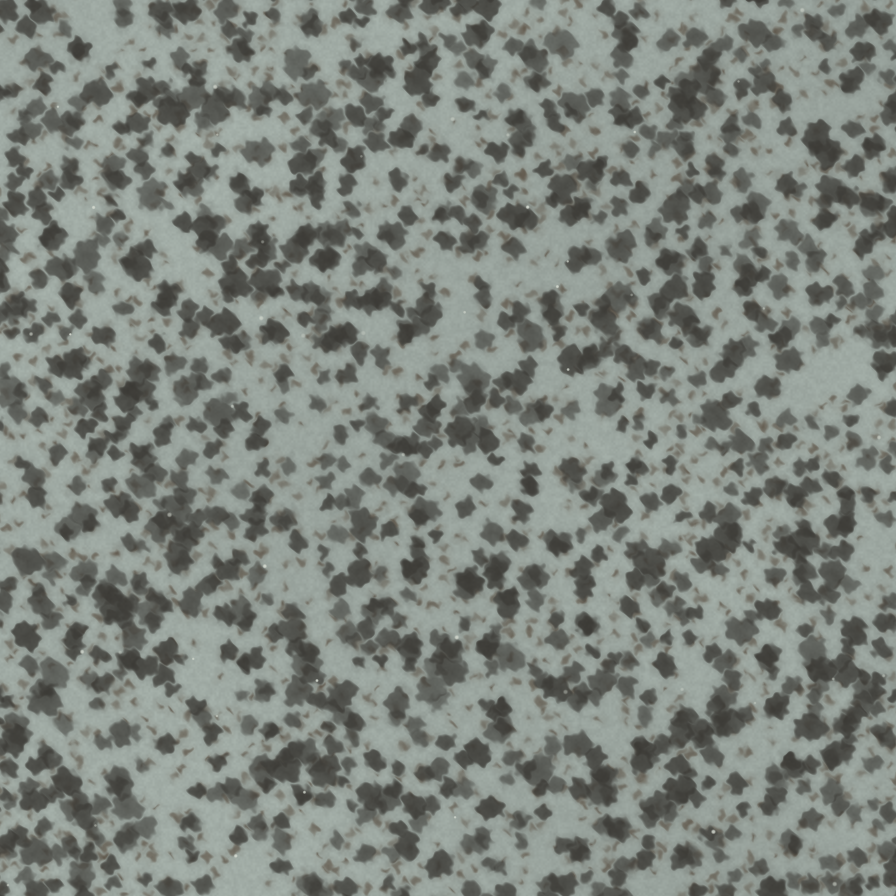
A WebGL 1 fragment shader for this texture:

```glsl
precision highp float;
// Soft charcoal spots, clumped and overlapping, on a pale grey-green glaze.
uniform vec2 u_resolution;

#define GROUND vec3(0.615, 0.657, 0.632)
#define INK vec3(0.235, 0.230, 0.212)
#define RUST vec3(0.36, 0.32, 0.27)
#define EDGE_SOFTNESS 0.0024
#define OUTLINE_WOBBLE 0.13
#define WARP 0.0016
#define CLUMPING 0.22
#define HALO 0.10
#define GRAIN 0.045
#define GLINT_CHANCE 0.035

vec3 hash3(vec2 cell, float seed) {
  vec3 q = fract(vec3(cell.xyx + seed * 17.31) * vec3(0.1031, 0.1030, 0.0973));
  q += dot(q, q.yxz + 33.33);
  return fract((q.xxy + q.yzz) * q.zyx);
}

// Smooth fine noise for the grain.
float valueNoise(vec2 p) {
  vec2 i = floor(p), f = fract(p);
  f = f * f * (3.0 - 2.0 * f);
  float low = mix(hash3(i, 9.0).x, hash3(i + vec2(1.0, 0.0), 9.0).x, f.x);
  float high = mix(hash3(i + vec2(0.0, 1.0), 9.0).x, hash3(i + 1.0, 9.0).x, f.x);
  return mix(low, high, f.y);
}

// Broad layered sines, roughly -1 to 1.
float drift(vec2 p) {
  return 0.4 * sin(p.x * 19.0 + 2.0 * sin(p.y * 11.0))
       + 0.35 * sin(p.y * 25.0 - p.x * 13.0 + 1.7)
       + 0.25 * sin(p.x * 43.0 + p.y * 31.0 + 2.0 * sin(p.x * 17.0));
}

// Summed pigment depth of one layer of scattered spots.
float spots(vec2 p, float cells, float fill, vec2 radii, vec2 depths, float seed) {
  float soft = max(EDGE_SOFTNESS, 0.8 / u_resolution.y);
  vec2 home = floor(p * cells);
  float depth = 0.0;
  for (int y = -1; y <= 1; y++) {
    for (int x = -1; x <= 1; x++) {
      vec2 cell = home + vec2(float(x), float(y));
      vec3 place = hash3(cell, seed);
      vec3 look = hash3(cell, seed + 5.0);
      float chance = fill + CLUMPING * drift(cell / cells);
      vec2 offset = p - (cell + place.xy) / cells;
      float angle = atan(offset.y, offset.x + 1e-6);
      float lobes = sin(2.0 * angle + look.z * 40.0)
                  + 0.6 * sin(3.0 * angle + look.x * 50.0);
      float radius = mix(radii.x, radii.y, look.x) * (1.0 + OUTLINE_WOBBLE * lobes);
      float d = length(offset);
      float body = 1.0 - smoothstep(radius - soft, radius + soft, d);
      float core = 1.15 - 0.35 * min(d / radius, 1.0);
      float halo = HALO * (1.0 - smoothstep(radius, radius + 0.009, d));
      float spot = body * core * mix(depths.x, depths.y, look.y) + halo;
      depth += spot * step(place.z, chance);
    }
  }
  return depth;
}

// Tiny bright flecks, one per chosen cell.
float glints(vec2 p) {
  vec2 cell = floor(p * 36.0);
  vec3 place = hash3(cell, 21.0);
  vec3 look = hash3(cell, 22.0);
  vec2 center = (cell + 0.15 + 0.7 * place.xy) / 36.0;
  float radius = mix(0.0012, 0.0028, look.x * look.x);
  float fleck = 1.0 - smoothstep(radius * 0.3, radius + 0.0008, length(p - center));
  return fleck * step(place.z, GLINT_CHANCE) * mix(0.35, 0.9, look.y);
}

void main() {
  vec2 uv = gl_FragCoord.xy / u_resolution.y;

  // Ragged outlines from a small warp.
  vec2 p = uv + WARP * (sin(uv.yx * 310.0 + 3.0 * sin(uv * 97.0))
                      + 0.6 * sin(uv.yx * 570.0 + uv * 230.0));

  // Large, medium and small spots.
  float depth = spots(p, 26.0, 0.56, vec2(0.009, 0.0165), vec2(0.8, 1.9), 1.0);
  depth += spots(p, 38.0, 0.56, vec2(0.006, 0.0115), vec2(0.7, 1.7), 2.0);
  float specks = spots(p, 60.0, 0.55, vec2(0.0018, 0.0050), vec2(0.4, 1.1), 3.0);

  // Pale glaze, unevenly lit.
  float light = 1.0 + 0.03 * drift(uv * 0.35) + 0.03 * (0.5 - uv.x);
  vec3 color = GROUND * light;

  // Pigment darkens where spots overlap.
  color = mix(color, RUST, 1.0 - exp(-specks));
  color = mix(color, INK, 1.0 - exp(-depth));

  // Grain and glints.
  float grain = valueNoise(uv * 190.0) + valueNoise(uv * 420.0 + 7.0) - 1.0;
  color *= 1.0 + GRAIN * grain;
  color = mix(color, vec3(0.84, 0.86, 0.82), glints(uv));
  gl_FragColor = vec4(color, 1.0);
}
```
